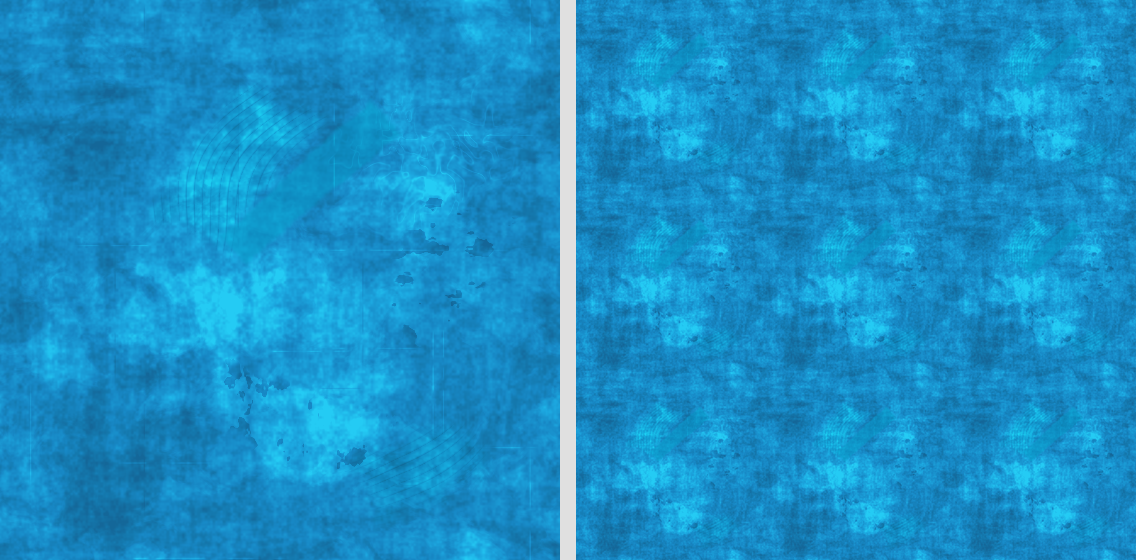
Left: one tile. Right: repeated 3 by 3.
Write a WebGL 2 fragment shader that draws this texture.

```glsl
#version 300 es
precision highp float;
// Worn blue plaster: wrapped noise clouds and streaks set a tone, on which
// ragged paint swaths, curved folds, flaked chips and thin scratches are laid.
// The tone then picks a colour from a ramp; every layer repeats at the edges.

uniform vec2 u_resolution;
out vec4 fragColor;

const float TAU = 6.28319;
const vec3 RAMP[6] = vec3[6](
  vec3(0.08, 0.43, 0.63), vec3(0.08, 0.48, 0.69), vec3(0.09, 0.53, 0.77),
  vec3(0.10, 0.59, 0.82), vec3(0.11, 0.66, 0.88), vec3(0.13, 0.75, 0.93));

float hash(vec2 p) {
  vec3 q = fract(vec3(p.xyx) * 0.1031);
  q += dot(q, q.yzx + 33.33);
  return fract((q.x + q.y) * q.z);
}

// Value noise that wraps after a whole number of cells
float noise(vec2 uv, vec2 cells, float seed) {
  vec2 p = uv * cells, i = floor(p), f = p - i;
  f = f * f * (3.0 - 2.0 * f);
  vec2 a = mod(i, cells) + seed, b = mod(i + 1.0, cells) + seed;
  return mix(mix(hash(a), hash(vec2(b.x, a.y)), f.x),
             mix(hash(vec2(a.x, b.y)), hash(b), f.x), f.y);
}

float fbm(vec2 uv, vec2 cells, int octaves, float seed) {
  float sum = 0.0, total = 0.0, amp = 1.0;
  for (int i = 0; i < octaves; i++) {
    sum += amp * noise(uv, cells, seed + float(i) * 17.0);
    total += amp;
    amp *= 0.6;
    cells *= 2.0;
  }
  return sum / total;
}

// Nearest wrapped offset from a centre, turned to run along x
vec2 local(vec2 uv, vec2 centre, float angle) {
  vec2 d = fract(uv - centre + 0.5) - 0.5;
  float c = cos(angle), s = sin(angle);
  return vec2(c * d.x + s * d.y, c * d.y - s * d.x);
}

// Soft box whose outline is pushed about by a ragged offset
float swath(vec2 p, vec2 halfSize, float soft, float ragged) {
  vec2 q = abs(p) - halfSize;
  return 1.0 - smoothstep(-soft, soft, max(q.x, q.y) + ragged);
}

// Bent creases: a lit crest, a fading slope and a thin dark valley
float folds(vec2 p, float bend, float count, float wobble) {
  float x = (p.y + bend * p.x * p.x + wobble) * count;
  float s = fract(x), weight = 0.3 + 0.7 * hash(vec2(floor(x) + 60.0, 7.0));
  float crest = smoothstep(0.06, 0.25, s) * (1.0 - s);
  float valley = 1.0 - smoothstep(0.0, 0.12, min(s, 1.0 - s));
  return weight * (crest - 0.3 - 0.9 * valley);
}

float chips(vec2 uv, vec2 cells, float seed) {
  return smoothstep(0.605, 0.635, fbm(uv, cells, 4, seed));
}

// Broken hairlines, alternately level and upright, pale or dark
float scratches(vec2 uv) {
  float sum = 0.0;
  for (int i = 0; i < 18; i++) {
    float k = float(i);
    vec2 centre = vec2(hash(vec2(k, 3.0)), hash(vec2(k, 11.0)));
    vec2 p = local(uv, centre, mod(k, 2.0) * TAU * 0.25);
    float reach = mix(0.05, 0.22, hash(vec2(k, 23.0)));
    float line = smoothstep(0.0021, 0.0004, abs(p.y));
    line *= smoothstep(reach, reach * 0.6, abs(p.x));
    line *= smoothstep(0.25, 0.65, noise(uv, vec2(48.0), 80.0 + k));
    sum += line * (hash(vec2(k, 31.0)) > 0.35 ? 1.2 : -0.8);
  }
  return sum;
}

vec3 ramp(float tone) {
  tone = clamp(tone, -0.5, 5.5);
  int i = int(clamp(floor(tone), 0.0, 4.0));
  return mix(RAMP[i], RAMP[i + 1], tone - float(i));
}

void main() {
  vec2 uv = gl_FragCoord.xy / u_resolution;
  vec2 warp = vec2(fbm(uv, vec2(5.0), 4, 1.0), fbm(uv, vec2(5.0), 4, 40.0)) - 0.5;
  vec2 bent = uv + 0.16 * warp;
  float rough = fbm(uv, vec2(14.0), 5, 90.0) - 0.5;
  float wobble = 0.05 * (noise(uv, vec2(7.0), 33.0) - 0.5);

  // Clouds, worn patches, streaks and grain
  float tone = 2.1 - 0.6 * cos(TAU * uv.x) - 0.4 * cos(TAU * (uv.y + 0.03));
  tone += 5.5 * (fbm(bent, vec2(4.0), 6, 5.0) - 0.5);
  tone += 1.1 * (smoothstep(0.44, 0.58, fbm(bent, vec2(9.0, 11.0), 6, 60.0)) - 0.5);
  float level = 0.5 - 0.5 * sin(TAU * uv.y - 0.6);
  tone += mix(1.2, 4.2, level) * (fbm(uv + 0.03 * warp, vec2(6.0, 34.0), 4, 120.0) - 0.5);
  tone += mix(3.4, 2.0, level) * (fbm(uv + 0.03 * warp, vec2(36.0, 6.0), 4, 150.0) - 0.5);
  tone += 2.2 * (fbm(uv, vec2(110.0), 2, 200.0) - 0.5);

  // Pale scuffs and a level band
  tone += 1.4 * swath(local(uv, vec2(0.33, 0.44), -0.3), vec2(0.09, 0.07), 0.02, 0.22 * rough);
  tone += 0.8 * swath(local(uv, vec2(0.31, 0.84), 1.55), vec2(0.15, 0.025), 0.03, 0.1 * rough);
  float bandY = fract(uv.y + 0.17) - 0.5 + 0.25 * rough;
  tone += 0.8 * smoothstep(0.06, 0.0, abs(bandY)) * (0.5 - 0.5 * cos(TAU * uv.x + 0.6));

  // Creased cloth and a smooth diagonal stroke
  vec2 cloth = local(uv, vec2(0.42, 0.70), 1.05), hem = local(uv, vec2(0.74, 0.17), 0.5);
  float clothMask = swath(cloth, vec2(0.14, 0.075), 0.025, 0.08 * rough);
  float hemMask = swath(hem, vec2(0.10, 0.05), 0.03, 0.1 * rough);
  float stroke = swath(local(uv, vec2(0.55, 0.67), 0.72), vec2(0.18, 0.038), 0.006, 0.02 * rough);
  tone += clothMask * (1.2 + 1.1 * folds(cloth, 1.6, 62.0, wobble));
  tone += hemMask * (0.3 + 0.9 * folds(hem, -2.0, 70.0, wobble));
  tone = mix(tone, 2.9 + 0.3 * (tone - 2.5), 0.75 * stroke);

  // Flaking strips and a fine web of cracks
  float strip = swath(local(uv, vec2(0.78, 0.52), 1.1), vec2(0.14, 0.08), 0.012, 0.1 * rough);
  float slab = swath(local(uv, vec2(0.52, 0.24), -0.35), vec2(0.16, 0.06), 0.012, 0.1 * rough);
  tone += strip * (0.9 - 2.2 * chips(uv, vec2(22.0, 36.0), 240.0));
  tone += slab * (0.9 - 2.2 * chips(uv, vec2(36.0, 22.0), 280.0));
  float web = 1.0 - abs(2.0 * noise(bent, vec2(64.0), 310.0) - 1.0);
  float webMask = swath(local(uv, vec2(0.79, 0.71), 0.4), vec2(0.13, 0.08), 0.05, 0.2 * rough);
  tone += webMask * (smoothstep(0.75, 1.0, web) - 0.2);

  tone += scratches(uv);
  float teal = max(stroke, 0.6 * max(clothMask, hemMask));
  fragColor = vec4(ramp(tone) * mix(vec3(1.0), vec3(0.6, 1.03, 0.98), teal), 1.0);
}
```
